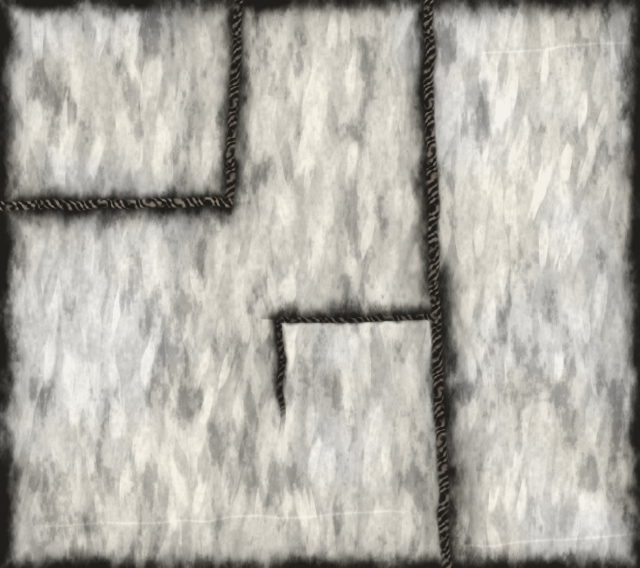
A Shadertoy shader for this background:

```glsl
const vec3 INK = vec3(0.115, 0.108, 0.095);
const vec3 CORD = vec3(0.58, 0.53, 0.48);
const vec3 WARM_TINT = vec3(1.0, 0.98, 0.93);
const vec3 COOL_TINT = vec3(0.99, 0.985, 0.965);

vec2 hash22(vec2 p) {
    vec3 q = fract(p.xyx * vec3(0.1031, 0.1030, 0.0973));
    q += dot(q, q.yzx + 33.33);
    return fract((q.xx + q.yz) * q.zy);
}

float noise(vec2 p) {
    vec2 i = floor(p), f = fract(p);
    f = f * f * (3.0 - 2.0 * f);
    float low = mix(hash22(i).x, hash22(i + vec2(1.0, 0.0)).x, f.x);
    float high = mix(hash22(i + vec2(0.0, 1.0)).x, hash22(i + vec2(1.0)).x, f.x);
    return mix(low, high, f.y);
}

float fbm(vec2 p) {
    float sum = 0.0, gain = 0.533;
    for (int i = 0; i < 4; i++) {
        sum += gain * noise(p);
        p = p * 2.03 + 17.7;
        gain *= 0.5;
    }
    return sum;
}

// Tilted, bristly dabs on a jittered grid, painted over the given tone
float paintDabs(vec2 p, vec2 cell, float seed, float tone) {
    vec2 id = floor(p / cell);
    for (int k = 0; k < 9; k++) {
        vec2 n = id + vec2(float(k % 3 - 1), float(k / 3 - 1));
        vec2 place = hash22(n + seed);
        vec2 look = hash22(n + seed + 71.3);
        vec2 q = p - (n + 0.2 + 0.6 * place) * cell;
        q.x += q.y * (look.y - 0.6) * 0.5;
        float bristle = noise(q * vec2(170.0, 25.0) + look * 90.0);
        float reach = length(q / (cell * vec2(0.3, 0.55))) + (bristle - 0.5) * 0.7;
        float cover = 1.0 - smoothstep(0.55, 1.05, reach);
        float shade = mix(0.63, 0.94, sqrt(look.x)) + (bristle - 0.5) * 0.08;
        tone = mix(tone, shade, cover * mix(0.35, 0.85, place.y));
    }
    return tone;
}

// Along, signed side (left of the direction is positive), distance
vec3 seamFrame(vec2 p, vec2 a, vec2 b) {
    vec2 dir = normalize(b - a), q = p - a;
    float along = dot(q, dir);
    vec2 nearest = dir * clamp(along, 0.0, length(b - a));
    return vec3(along, dot(q, vec2(-dir.y, dir.x)), length(q - nearest));
}

float softShade(float d, float width) {
    return exp(-pow(max(d, 0.0) / width, 1.5));
}

float patchAt(vec2 p, vec2 center, vec2 size) {
    return softShade(length((p - center) / size), 1.0);
}

// Soot beside a seam, with its own spread on each side
float seamSoot(vec3 f, float leftWidth, float rightWidth) {
    return softShade(f.z, mix(rightWidth, leftWidth, smoothstep(-0.004, 0.004, f.y)));
}

// Twisted cord laid over the paint
vec3 layCord(vec3 col, vec3 f, float radius, float light) {
    float cover = 1.0 - smoothstep(radius * 0.6, radius * 1.3, f.z);
    float strand = abs(fract(f.x * 75.0 + f.y * 55.0 + noise(f.xy * 60.0)) - 0.5) * 2.0;
    float lit = smoothstep(0.35, 1.0, strand * 0.6 + noise(f.xy * 200.0) * 0.55) * light;
    return mix(col, mix(INK, CORD, lit), cover * 0.85);
}

void mainImage(out vec4 fragColor, in vec2 fragCoord) {
    vec2 p = fragCoord / iResolution.y;
    float right = iResolution.x / iResolution.y;

    // Streaky ground and four layers of ever smaller dabs
    float tone = 0.60 + 0.28 * fbm(p * vec2(28.0, 6.0));
    vec2 cell = vec2(0.085, 0.17);
    for (int i = 0; i < 4; i++) {
        tone = paintDabs(p, cell, float(i) * 37.0, tone);
        cell *= 0.76;
    }

    // Gray and pale regions, upright dry scuffs, canvas grain
    float gray = patchAt(p, vec2(0.44, 0.33), vec2(0.055, 0.17));
    gray += 0.7 * patchAt(p, vec2(0.36, 0.50), vec2(0.07, 0.13));
    gray += 0.7 * patchAt(p, vec2(0.64, 0.63), vec2(0.09, 0.14));
    gray += 0.7 * patchAt(p, vec2(1.02, 0.29), vec2(0.10, 0.14));
    gray += 0.5 * patchAt(p, vec2(0.10, 0.86), vec2(0.07, 0.08));
    float pale = patchAt(p, vec2(0.88, 0.73), vec2(0.09, 0.16));
    pale += patchAt(p, vec2(0.90, 0.12), vec2(0.06, 0.09));
    pale += 0.7 * patchAt(p, vec2(0.23, 0.43), vec2(0.07, 0.14));
    pale += 0.7 * patchAt(p, vec2(0.55, 0.83), vec2(0.08, 0.10));
    float grain = fbm(p * vec2(150.0, 115.0)) - 0.5;
    float scuff = fbm(p * vec2(34.0, 13.0) + 40.0) + grain * 0.35 + gray * 0.07;
    tone += 0.065 - 0.065 * gray + 0.05 * pale;
    tone -= 0.22 * smoothstep(0.53, 0.82, scuff);
    tone += grain * 0.14;

    // Seam layout, slightly bent by hand
    vec2 bend = vec2(noise(p * 22.0), noise(p * 22.0 + 50.0)) - 0.5;
    vec2 s = p + bend * 0.007;
    vec3 upperLeft = seamFrame(s, vec2(0.421, 1.01), vec2(0.404, 0.645));
    vec3 shelf = seamFrame(s, vec2(-0.01, 0.638), vec2(0.404, 0.645));
    vec3 tall = seamFrame(s, vec2(0.753, 1.01), vec2(0.765, 0.5));
    vec3 tallLow = seamFrame(s, vec2(0.765, 0.5), vec2(0.785, -0.01));
    vec3 ledge = seamFrame(s, vec2(0.493, 0.437), vec2(0.765, 0.441));
    vec3 stub = seamFrame(s, vec2(0.493, 0.437), vec2(0.498, 0.22));
    float stubFade = 1.0 - smoothstep(0.12, 0.22, stub.x);

    // Soot along the seams and the outer edge
    float soot = seamSoot(upperLeft, 0.022, 0.023);
    soot = max(soot, seamSoot(shelf, 0.022, 0.030));
    soot = max(soot, seamSoot(tall, 0.011, 0.030));
    soot = max(soot, seamSoot(tallLow, 0.034, 0.012));
    soot = max(soot, seamSoot(ledge, 0.027, 0.008));
    soot = max(soot, seamSoot(stub, 0.008, 0.018) * stubFade);
    float ragged = 0.65 + 0.6 * noise(p * 13.0 + 9.0);
    float sides = max(softShade(p.x, 0.030), softShade(right - p.x, 0.026));
    float ends = max(softShade(1.0 - p.y, 0.026), softShade(p.y, 0.022));
    soot = max(soot, max(sides, ends) * ragged);
    float nearSeam = min(min(upperLeft.z, shelf.z), min(tall.z, tallLow.z));
    float nearEdge = min(min(p.x, right - p.x), min(p.y, 1.0 - p.y));
    tone -= 0.17 * softShade(min(nearSeam, nearEdge), 0.06);
    float dryBrush = fbm(p * vec2(60.0, 30.0)) - 0.5 + grain * 0.3;
    float ink = smoothstep(0.08, 1.0, soot + dryBrush * 0.65 * smoothstep(0.0, 0.3, soot));

    // Faint raised creases near the foot and the upper right
    float foot = seamFrame(s, vec2(0.08, 0.073), vec2(0.71, 0.1)).z;
    float top = seamFrame(s, vec2(0.85, 0.908), vec2(1.1, 0.925)).z;
    float low = seamFrame(s, vec2(0.82, 0.037), vec2(1.12, 0.06)).z;
    tone += 0.07 * softShade(min(foot, min(top, low)), 0.0025);

    // Tint, ink, then cords
    float cool = smoothstep(0.35, 0.65, fbm(p * 5.0 + 5.0));
    vec3 col = clamp(tone, 0.2, 0.96) * mix(WARM_TINT, COOL_TINT, cool);
    col = mix(col, INK, ink * 0.98);
    col = layCord(col, upperLeft, 0.008, 0.75);
    col = layCord(col, shelf, 0.008, 1.0);
    col = layCord(col, tall, 0.009, 0.85);
    col = layCord(col, tallLow, 0.009, 0.75);
    col = layCord(col, ledge, 0.005, 0.6);
    col = mix(col, layCord(col, stub, 0.005, 0.5), stubFade);
    fragColor = vec4(col, 1.0);
}
```
